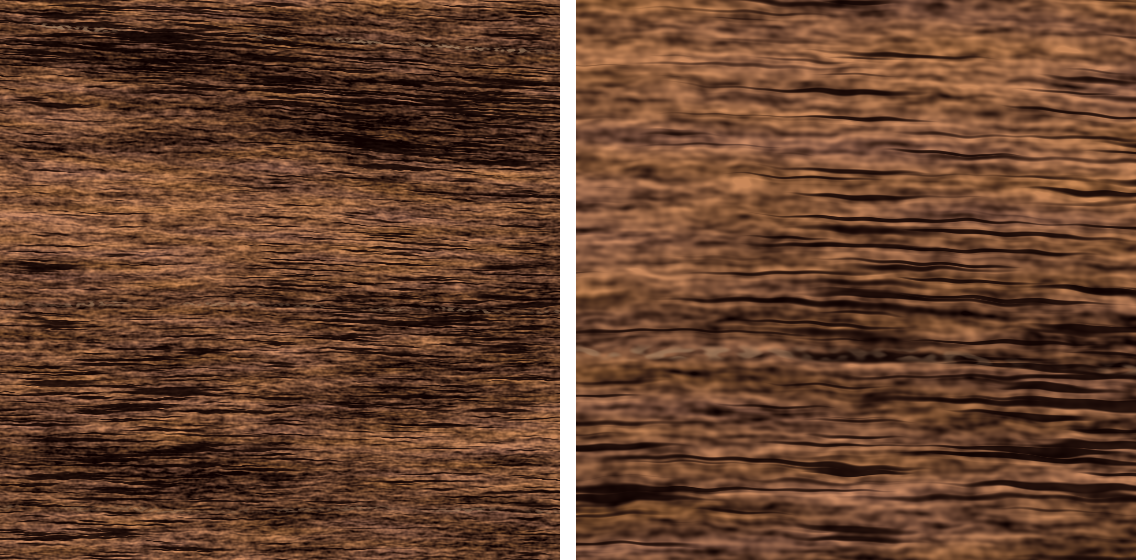
Left: the whole. Right: its middle third, enlarged.
A Shadertoy shader for this texture:

```glsl
// Dark walnut board with grain running nearly level across the canvas.
// Stretched gradient noise gives tone bands and fibres; thresholded noise cuts
// the black pores, and three thin broken veins of pale mineral cross the board.

vec2 gradientAt(vec2 cell) {
    vec3 h = fract(cell.xyx * vec3(0.1031, 0.1030, 0.0973));
    h += dot(h, h.yzx + 33.33);
    float angle = 6.2832 * fract((h.x + h.y) * h.z);
    return vec2(cos(angle), sin(angle));
}

float gradientNoise(vec2 p) {
    vec2 i = floor(p), f = p - i;
    vec2 u = f * f * f * (f * (f * 6.0 - 15.0) + 10.0);
    vec2 e = vec2(1.0, 0.0);
    float low = mix(dot(gradientAt(i), f), dot(gradientAt(i + e), f - e), u.x);
    float high = mix(dot(gradientAt(i + e.yx), f - e.yx),
                     dot(gradientAt(i + 1.0), f - 1.0), u.x);
    return mix(low, high, u.y);
}

// Bends the board so the grain sinks to the right, most of all near the top.
vec2 bendGrain(vec2 uv) {
    float slope = 0.012 + 0.04 * smoothstep(0.3, 0.9, uv.y);
    float bend = slope * uv.x;
    bend += 0.014 * gradientNoise(uv * vec2(1.6, 3.0) + 7.0);
    bend += 0.003 * gradientNoise(uv * vec2(9.0, 22.0) + 31.0);
    bend += 0.0024 * gradientNoise(uv * vec2(45.0, 80.0) + 53.0);
    return vec2(uv.x, uv.y + bend);
}

// Soft round patch used to place the broad light and dark areas.
float patchAt(vec2 p, vec2 centre, vec2 size) {
    vec2 d = (p - centre) / size;
    return exp(-dot(d, d));
}

// Fibre brightness, from broad bands down to fine threads and specks.
float fibreTone(vec2 p) {
    float tone = 0.46 * gradientNoise(p * vec2(1.3, 7.0) + 3.0);
    tone += 0.46 * gradientNoise(p * vec2(2.2, 24.0) + 17.0);
    tone += 0.46 * gradientNoise(p * vec2(5.0, 66.0) + 41.0);
    tone += 0.62 * gradientNoise(p * vec2(15.0, 137.0) + 67.0);
    tone += 0.72 * gradientNoise(p * vec2(52.0, 233.0) + 89.0);
    tone += 0.35 * gradientNoise(p * vec2(150.0, 241.0) + 97.0);
    return tone;
}

// Long thin dark slits that gather in clusters.
float poreMask(vec2 p, float darkness) {
    float cluster = 0.3 * gradientNoise(p * vec2(2.2, 12.0) + 101.0) + 0.13 * darkness;
    float pores = 0.0;
    for (int k = 0; k < 3; k++) {
        float scale = 1.0 + 0.4 * float(k);
        float slit = gradientNoise(p * vec2(5.0, 118.0) * scale + 137.0 + 29.0 * float(k));
        pores = max(pores, smoothstep(0.28, 0.47, slit + cluster));
    }
    return pores;
}

// Grainy pale thread at a given height along the bent grain.
float mineralVein(vec2 p, float height) {
    float wander = 0.008 * gradientNoise(vec2(p.x * 7.0, height * 90.0 + 0.4));
    float thread = 1.0 - smoothstep(0.001, 0.006, abs(p.y - height - wander));
    float broken = smoothstep(-0.35, 0.2, gradientNoise(vec2(p.x * 9.0, height * 60.0 + 0.3)));
    float crumbs = smoothstep(-0.2, 0.2, gradientNoise(p * vec2(95.0, 210.0) + 11.0));
    return thread * broken * crumbs;
}

void mainImage(out vec4 fragColor, in vec2 fragCoord) {
    vec2 uv = fragCoord / iResolution.y;
    vec2 p = bendGrain(uv);

    // Broad areas of the board
    float shade = patchAt(uv, vec2(0.82, 0.80), vec2(0.42, 0.11))
                + 0.9 * patchAt(uv, vec2(0.30, 0.89), vec2(0.35, 0.07))
                + 0.7 * patchAt(uv, vec2(0.85, 0.42), vec2(0.40, 0.10))
                + 0.8 * patchAt(uv, vec2(0.15, 0.18), vec2(0.55, 0.05));
    float glow = patchAt(uv, vec2(0.20, 0.61), vec2(0.65, 0.15));

    // Fibres, then pores with a faint lit lower lip
    float tone = 0.61 + fibreTone(p) + 0.20 * glow - 0.24 * shade;
    float pores = poreMask(p, shade - 0.7 * glow);
    float lip = poreMask(p + vec2(0.0, 0.003), shade - 0.7 * glow) * (1.0 - pores);
    tone += 0.14 * lip;
    tone = mix(tone, -0.16 + 0.12 * tone, 0.93 * pores);

    // Walnut colours, drifting between orange and rose
    vec3 darkWalnut = vec3(0.13, 0.06, 0.04);
    vec3 paleWalnut = vec3(0.60, 0.40, 0.27);
    vec3 wood = mix(darkWalnut, paleWalnut, clamp(tone, -0.16, 1.4));
    float rose = gradientNoise(p * vec2(5.0, 48.0) + 211.0);
    wood += vec3(0.0, 0.01, 0.07) * rose * smoothstep(0.1, 0.7, tone);

    // Mineral veins
    float vein = max(mineralVein(p, 0.957), 0.75 * mineralVein(p, 0.462));
    vein = max(vein, 0.6 * mineralVein(p, 0.097));
    wood = mix(wood, vec3(0.64, 0.51, 0.39), 0.8 * vein);

    fragColor = vec4(clamp(wood, 0.0, 1.0), 1.0);
}
```
